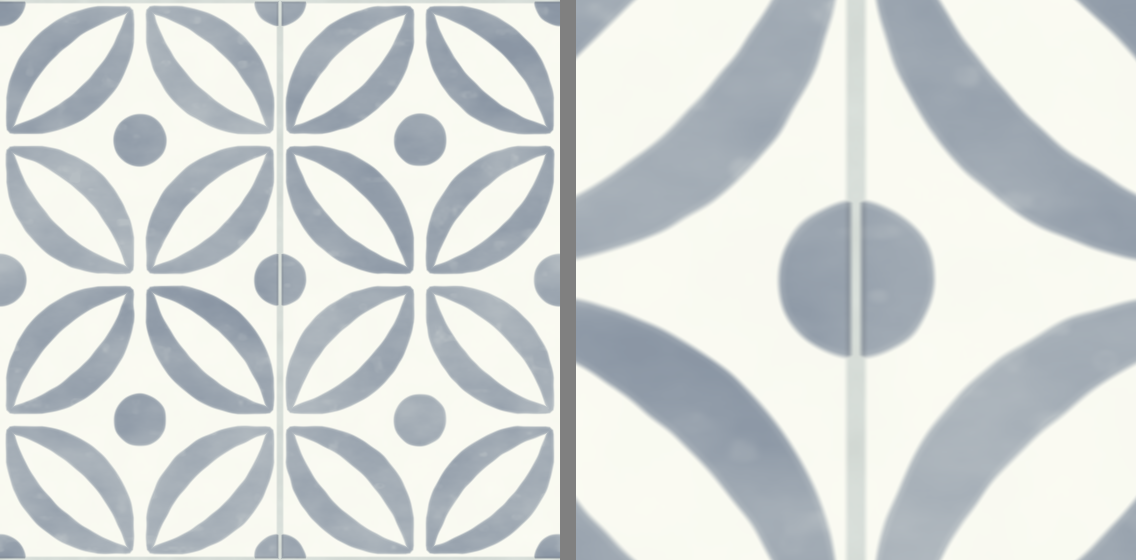
Left, the full canvas; right, a detail of the centre.
Give the GLSL for this pattern, as a three.js fragment shader.

```glsl
varying vec2 vUv;

// Lengths are in cells; CELLS cells span the canvas each way.
const float CELLS = 4.0;
const float SOFT = 0.009;
const float WOBBLE = 0.008;

const vec2 PETAL = vec2(0.633, 0.339);    // half length, half width
const vec2 OPENING = vec2(0.5625, 0.14);
const float PETAL_BOX = 0.456;
const float PETAL_TIP = 0.622;
const float DOT_RADIUS = 0.187;

const float JOINT_X = 2.0;
const float JOINT_HALF = 0.023;
const float JOINT_HALF_ON_PAINT = 0.012;

const vec3 GLAZE = vec3(0.984, 0.986, 0.953);
const vec3 GROUT = vec3(0.84, 0.865, 0.845);
const vec3 PAINT_DARK = vec3(0.545, 0.59, 0.645);
const vec3 PAINT_LIGHT = vec3(0.715, 0.745, 0.765);

float hash(vec2 p) {
  vec3 q = fract(vec3(p.xyx) * 0.1031);
  q += dot(q, q.yzx + 33.33);
  return fract((q.x + q.y) * q.z);
}

// Value noise that wraps after "period" lattice steps
float noise(vec2 uv, vec2 period) {
  vec2 p = uv * period;
  vec2 i = floor(p);
  vec2 f = fract(p);
  f = f * f * (3.0 - 2.0 * f);
  vec2 a = mod(i, period);
  vec2 b = mod(i + 1.0, period);
  return mix(mix(hash(a), hash(vec2(b.x, a.y)), f.x),
             mix(hash(vec2(a.x, b.y)), hash(b), f.x), f.y);
}

float fbm(vec2 uv, vec2 period) {
  float sum = 0.0;
  float weight = 0.5;
  for (int i = 0; i < 5; i++) {
    sum += weight * noise(uv, period);
    period *= 2.0;
    weight *= 0.5;
  }
  return sum / 0.96875;
}

// Two equal arcs meeting at (+-size.x, 0)
float lens(vec2 q, vec2 size) {
  float radius = dot(size, size) / (2.0 * size.y);
  return length(vec2(q.x, abs(q.y) + radius - size.y)) - radius;
}

// Hollow petal on the falling diagonal of a cell centred at 0
float petal(vec2 f) {
  vec2 q = vec2(f.x - f.y, f.x + f.y) * 0.70711;
  float box = max(abs(f.x), abs(f.y)) - PETAL_BOX;
  float body = max(max(lens(q, PETAL), box), abs(q.x) - PETAL_TIP);
  return max(body, -lens(q, OPENING));
}

float cover(float d) {
  return 1.0 - smoothstep(-SOFT, SOFT, d);
}

void main() {
  vec2 p = vUv * CELLS;
  vec2 cell = floor(p);
  vec2 node = floor(p + 0.5);

  // Petals turn a quarter from cell to cell; dots sit on even nodes
  vec2 f = p - cell - 0.5;
  f.x *= 1.0 - 2.0 * mod(cell.x + cell.y, 2.0);
  float petalDist = petal(f);
  float dotDist = length(p - node) - DOT_RADIUS + mod(node.x + node.y, 2.0);
  float dist = min(petalDist, dotDist);
  dist += WOBBLE * (noise(vUv, vec2(48.0)) - 0.5);
  float paint = cover(dist);

  // Washed paint: tone per shape, clouds, fine streaks, pale rim
  vec2 shapeId = dotDist < petalDist ? mod(node, CELLS) + 17.0 : cell + 5.0;
  float tone = 0.43 + 0.3 * (hash(shapeId * 7.3) - 0.5);
  tone += 1.0 * (fbm(vUv, vec2(9.0, 11.0)) - 0.5);
  tone += 0.22 * (fbm(vUv, vec2(20.0, 56.0)) - 0.5);
  tone += 0.35 * smoothstep(0.72, 0.95, noise(vUv, vec2(37.0, 53.0)))
               * noise(vUv, vec2(128.0));
  tone += 0.25 * smoothstep(-0.022, -0.004, dist);
  vec3 wash = mix(PAINT_DARK, PAINT_LIGHT, clamp(tone, 0.0, 1.0));

  // Joints: one upright at the middle, one level along the wrapping edge
  float jointDist = min(abs(p.x - JOINT_X), min(p.y, CELLS - p.y));
  float jointHalf = mix(JOINT_HALF, JOINT_HALF_ON_PAINT, paint);
  float joint = cover(jointDist - jointHalf);
  wash *= 1.0 - 0.1 * cover(jointDist - JOINT_HALF);

  vec3 glaze = GLAZE - 0.012 * fbm(vUv, vec2(24.0));
  vec3 grout = GROUT + 0.05 * (fbm(vUv, vec2(40.0)) - 0.5);
  vec3 color = mix(glaze, wash, paint);
  gl_FragColor = vec4(mix(color, grout, joint), 1.0);
}
```
